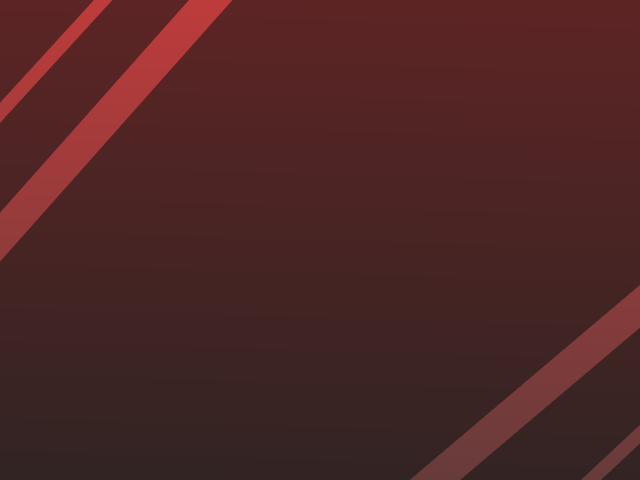
A WebGL 2 fragment shader for this background:

```glsl
#version 300 es
precision highp float;

uniform vec2 u_resolution;
out vec4 fragColor;

#define ASPECT (4.0 / 3.0)
#define BACK_LOW vec3(0.195, 0.140, 0.138)
#define BACK_HIGH vec3(0.366, 0.142, 0.140)
#define STRIPE_LOW vec3(0.405, 0.230, 0.230)
#define STRIPE_HIGH vec3(0.745, 0.230, 0.230)
#define TILT 0.04
#define WIDE 0.0339
#define NARROW 0.0142

// Coverage of an endless stripe whose centre line passes through a and b
float stripe(vec2 p, vec2 a, vec2 b, float halfWidth) {
  vec2 along = normalize(b - a);
  float dist = abs(dot(p - a, vec2(-along.y, along.x))) - halfWidth;
  float pixel = 1.0 / u_resolution.y;
  return clamp(0.5 - dist / pixel, 0.0, 1.0);
}

void main() {
  vec2 uv = gl_FragCoord.xy / u_resolution;
  vec2 p = uv * vec2(ASPECT, 1.0);

  // Dark to red backdrop, leaning slightly to the right
  float rise = clamp(uv.y + TILT * (uv.x - 0.5), 0.0, 1.0);
  vec3 color = mix(BACK_LOW, BACK_HIGH, rise);

  // Upper left pair
  float cover = stripe(p, vec2(0.0, 0.765), vec2(0.215, 1.0), NARROW);
  cover = max(cover, stripe(p, vec2(0.0, 0.506), vec2(0.439, 1.0), WIDE));

  // Lower right pair
  cover = max(cover, stripe(p, vec2(0.906, 0.0), vec2(ASPECT, 0.362), WIDE));
  cover = max(cover, stripe(p, vec2(1.231, 0.0), vec2(ASPECT, 0.0955), NARROW));

  // Stripes brighten with height
  color = mix(color, mix(STRIPE_LOW, STRIPE_HIGH, uv.y), cover);
  fragColor = vec4(color, 1.0);
}
```
